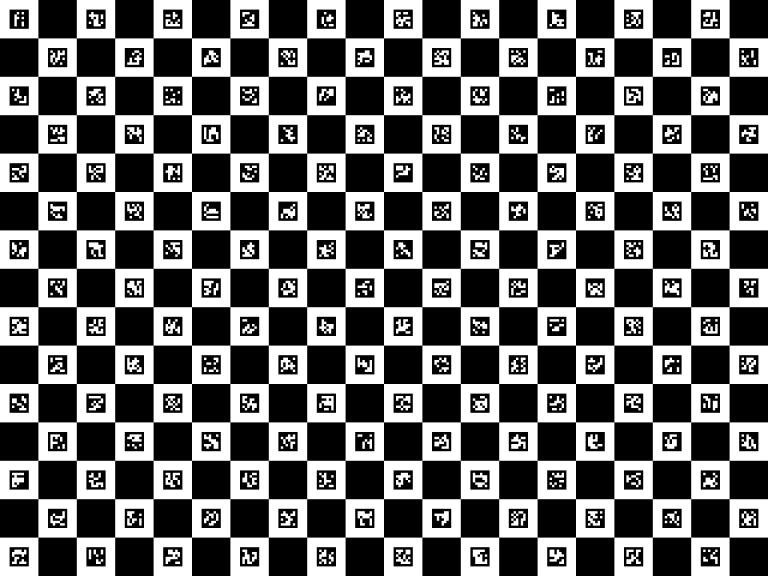
Give the GLSL for this pattern, as a WebGL 1 fragment shader.

```glsl
precision highp float;

uniform vec2 u_resolution;

#define COLUMNS 20.0
#define ROWS 15.0
#define MARKER_SIZE 0.5     // marker side as a share of its square
#define MODULES 8.0         // modules per marker side, border included
#define BORDER 1.0          // border width in modules
#define BIT_DENSITY 0.48    // share of white modules
#define SAMPLES 5           // antialiasing samples per axis
#define INK vec3(0.0)
#define PAPER vec3(1.0)

float hash(vec2 p) {
    vec3 q = fract(vec3(p.xyx) * vec3(0.1031, 0.1030, 0.0973));
    q += dot(q, q.yzx + 33.33);
    return fract((q.x + q.y) * q.z);
}

// 1 where both coordinates lie in [low, high)
float insideBox(vec2 p, float low, float high) {
    vec2 inside = step(low, p) * (1.0 - step(high, p));
    return inside.x * inside.y;
}

// Black border around a grid of random bits; 1 is paper
float markerPaper(vec2 local, vec2 cell) {
    vec2 grid = ((local - 0.5) / MARKER_SIZE + 0.5) * MODULES;
    vec2 module = floor(grid);
    float bit = step(hash(cell * MODULES + module + 17.0), BIT_DENSITY);
    float marker = insideBox(grid, 0.0, MODULES);
    float interior = insideBox(grid, BORDER, MODULES - BORDER);
    return mix(1.0, bit * interior, marker);
}

// Checkerboard with a marker in every light square
float boardPaper(vec2 board) {
    vec2 cell = floor(board);
    float lightSquare = 1.0 - mod(cell.x + cell.y, 2.0);
    return lightSquare * markerPaper(fract(board), cell);
}

void main() {
    vec2 pixelCorner = gl_FragCoord.xy - 0.5;
    vec2 boardScale = vec2(COLUMNS, ROWS) / u_resolution;

    // Average over the pixel area
    float coverage = 0.0;
    for (int y = 0; y < SAMPLES; y++) {
        for (int x = 0; x < SAMPLES; x++) {
            vec2 offset = (vec2(float(x), float(y)) + 0.5) / float(SAMPLES);
            coverage += boardPaper((pixelCorner + offset) * boardScale);
        }
    }
    coverage /= float(SAMPLES * SAMPLES);

    gl_FragColor = vec4(mix(INK, PAPER, coverage), 1.0);
}
```
